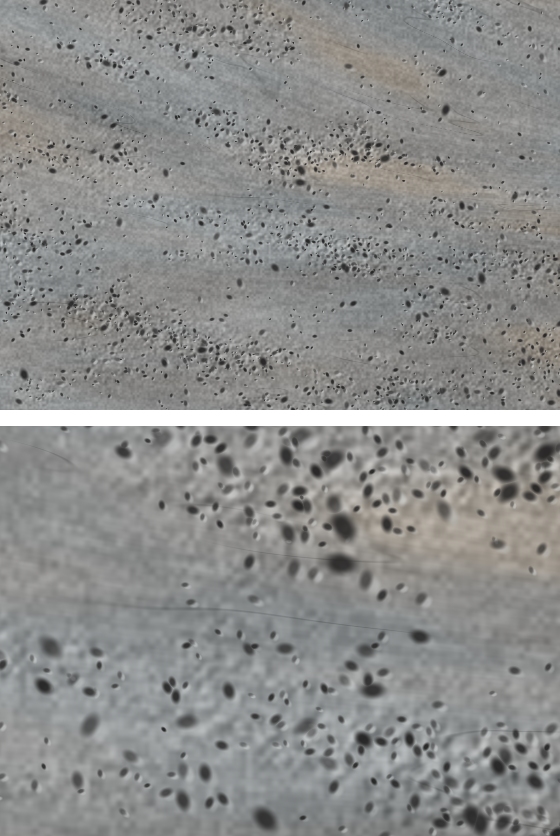
Top, the full canvas; bottom, a detail of the centre.
Give the GLSL for this texture, as a Shadertoy shader.

```glsl
// Weathered grey stone: slanted streaks, warm and cool stains, clustered pits and pale chips.

const vec3  STONE        = vec3(0.564, 0.562, 0.557);
const vec3  WARM_TINT    = vec3(0.030, 0.002, -0.034);
const vec3  COOL_TINT    = vec3(-0.016, 0.003, 0.014);
const vec3  PIT_COLOR    = vec3(0.14, 0.135, 0.135);
const vec3  CHIP_COLOR   = vec3(0.83, 0.84, 0.84);
const float STAIN_AMOUNT  = 0.15;
const float STREAK_AMOUNT = 0.10;
const float GRAIN_AMOUNT  = 0.13;
const float RELIEF_AMOUNT = 0.30;
const float RELIEF_SCALE  = 125.0;
const vec2  LIGHT_SHIFT   = vec2(0.0034, -0.0024);
const int   PIT_LAYERS    = 3;
const float PIT_CELL      = 0.014;  // finest pit spacing, in canvas heights

// Rough bands: start and end of each worn strip, in canvas heights
const int BAND_COUNT = 6;
const vec4 BANDS[BAND_COUNT] = vec4[](
    vec4(0.64, 0.48, 0.80, 0.40), vec4(0.80, 0.39, 1.37, 0.35),
    vec4(0.20, 0.25, 0.62, 0.12), vec4(0.66, 0.57, 0.88, 0.66),
    vec4(0.30, 0.97, 0.48, 0.87), vec4(0.00, 0.44, 0.06, 0.31));

float hash(vec2 p) {
    return fract(sin(dot(p, vec2(127.1, 311.7))) * 43758.5453);
}

float noise(vec2 p) {
    vec2 i = floor(p), f = fract(p);
    f = f * f * (3.0 - 2.0 * f);
    return mix(mix(hash(i), hash(i + vec2(1, 0)), f.x),
               mix(hash(i + vec2(0, 1)), hash(i + vec2(1, 1)), f.x), f.y);
}

float fbm(vec2 p) {
    float sum = 0.0, amp = 0.571;
    for (int k = 0; k < 3; k++) {
        sum += amp * noise(p);
        p = p * 2.03 + 17.3;
        amp *= 0.5;
    }
    return sum;
}

// Shear so that streaks fall to the right above and lie flat below
vec2 flow(vec2 p) {
    float slope = mix(0.05, 0.33, smoothstep(0.25, 0.75, p.y));
    return vec2(p.x, p.y + slope * p.x);
}

float segmentDistance(vec2 p, vec2 a, vec2 b) {
    vec2 ab = b - a;
    return length(p - a - ab * clamp(dot(p - a, ab) / dot(ab, ab), 0.0, 1.0));
}

// How worn the surface is: 0 smooth, 1 full of pits
float roughness(vec2 p) {
    float band = 0.0;
    for (int k = 0; k < BAND_COUNT; k++) {
        float d = segmentDistance(p, BANDS[k].xy, BANDS[k].zw);
        band = max(band, exp(-d * d / 0.0022));
    }
    float patches = fbm(flow(p) * vec2(5.0, 13.0) + 4.7);
    return clamp(band * (0.15 + 1.1 * patches) + 0.75 * smoothstep(0.48, 0.85, patches), 0.0, 1.0);
}

// Scattered pits in x, pale chips beside them in y
vec2 pits(vec2 p) {
    vec2 cover = vec2(0.0);
    for (int layer = 0; layer < PIT_LAYERS; layer++) {
        float cell = PIT_CELL * (1.0 + 0.55 * float(layer));
        float seed = 31.0 * float(layer);
        vec2 home = floor(p / cell);
        for (int k = 0; k < 9; k++) {
            vec2 id = home + vec2(k % 3 - 1, k / 3 - 1);
            vec2 rnd = vec2(hash(id + seed + 3.1), hash(id + seed + 8.7));
            vec2 center = (id + rnd) * cell;
            float density = 0.035 + 0.50 * roughness(center);
            if (hash(id + seed + 15.3) > density) continue;
            float radius = cell * mix(0.10, 0.27, rnd.x * rnd.y + 0.25 * rnd.x);
            float angle = 3.14 * hash(id + seed + 21.9);
            vec2 axis = vec2(cos(angle), sin(angle));
            vec2 d = p - center;
            vec2 stretch = vec2(1.0, 0.65);
            vec2 e = d - radius * vec2(1.3, -1.0);
            float pit = length(vec2(dot(d, axis), dot(d, vec2(-axis.y, axis.x))) * stretch);
            float chip = length(vec2(dot(e, axis), dot(e, vec2(-axis.y, axis.x))) * stretch);
            float strength = mix(0.35, 0.95, rnd.y);
            cover.x = max(cover.x, strength * smoothstep(1.5, 0.4, pit / radius));
            cover.y = max(cover.y, (1.1 - strength) * smoothstep(1.4, 0.4, chip / radius));
        }
    }
    return cover;
}

void mainImage(out vec4 fragColor, in vec2 fragCoord) {
    vec2 p = fragCoord / iResolution.y;
    vec2 q = flow(p);
    float rough = roughness(p);

    // Broad stains and fine streaks
    float stain = fbm(q * vec2(2.2, 7.0) + 9.4) - 0.5;
    float streak = fbm(q * vec2(16.0, 85.0)) - 0.5;
    float grain = noise(p * vec2(190.0, 175.0)) - 0.5 + 0.5 * (noise(p * 90.0 + 6.2) - 0.5);
    float shade = smoothstep(0.60, 0.85, p.x) * smoothstep(0.42, 0.30, p.y);
    float tone = STAIN_AMOUNT * stain + STREAK_AMOUNT * streak - 0.035 * shade
               + GRAIN_AMOUNT * grain * (0.65 + 0.6 * rough);

    // Side-lit relief of the worn patches
    vec2 bumps = p * RELIEF_SCALE;
    float relief = noise(bumps) - noise(bumps + LIGHT_SHIFT * RELIEF_SCALE);
    tone += RELIEF_AMOUNT * relief * (0.12 + 0.75 * rough);

    // Thin broken cracks along the streaks
    float ridge = abs(fbm(q * vec2(2.5, 11.0) + 2.6) - 0.5);
    tone -= 0.07 * smoothstep(0.012, 0.0, ridge) * smoothstep(0.45, 0.75, noise(q * vec2(7.0, 15.0)));

    // Colour
    float hue = fbm(q * vec2(2.0, 6.0) + 23.1);
    vec3 color = STONE + tone;
    color += WARM_TINT * smoothstep(0.50, 0.80, hue) + COOL_TINT * smoothstep(0.50, 0.25, hue);
    vec2 cover = pits(p);
    color = mix(color, CHIP_COLOR, 0.75 * cover.y);
    color = mix(color, PIT_COLOR, cover.x);
    fragColor = vec4(clamp(color, 0.0, 1.0), 1.0);
}
```
